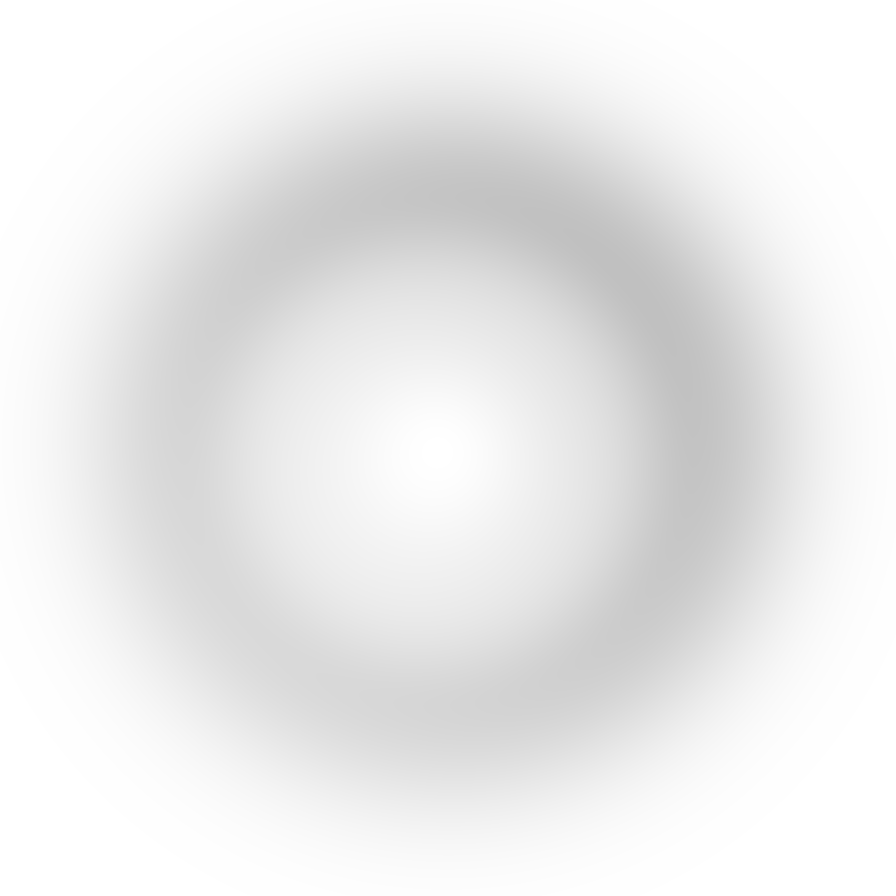
A WebGL 2 fragment shader for this background:

```glsl
#version 300 es
precision highp float;

uniform vec2 u_resolution;
out vec4 outColor;

const vec2 RING_CENTER = vec2(0.49, 0.496);
const vec2 SHADE_DIRECTION = vec2(0.75, 0.66);
const float RING_RADIUS = 0.284;

float bell(float distanceFromPeak, float width) {
    float t = distanceFromPeak / width;
    return exp(-t * t);
}

// Soft ring: a hazy bowl inside, a wide falloff outside
float ringProfile(float r, float radius) {
    float haze = 0.45 * (1.0 - bell(r, 0.115));
    float inner = mix(haze, 1.0, bell(r - radius, 0.075));
    float outer = bell(r - radius, 0.122);
    return r < radius ? inner : outer;
}

// The ring is darkest toward the shade direction
float shadeStrength(vec2 p, vec2 direction) {
    vec2 heading = p / max(length(p), 0.0001);
    return 0.198 + 0.05 * dot(heading, direction);
}

void main() {
    vec2 uv = gl_FragCoord.xy / u_resolution;
    vec2 p = uv - RING_CENTER;
    float shade = shadeStrength(p, SHADE_DIRECTION) * ringProfile(length(p), RING_RADIUS);
    outColor = vec4(vec3(1.0 - shade), 1.0);
}
```
